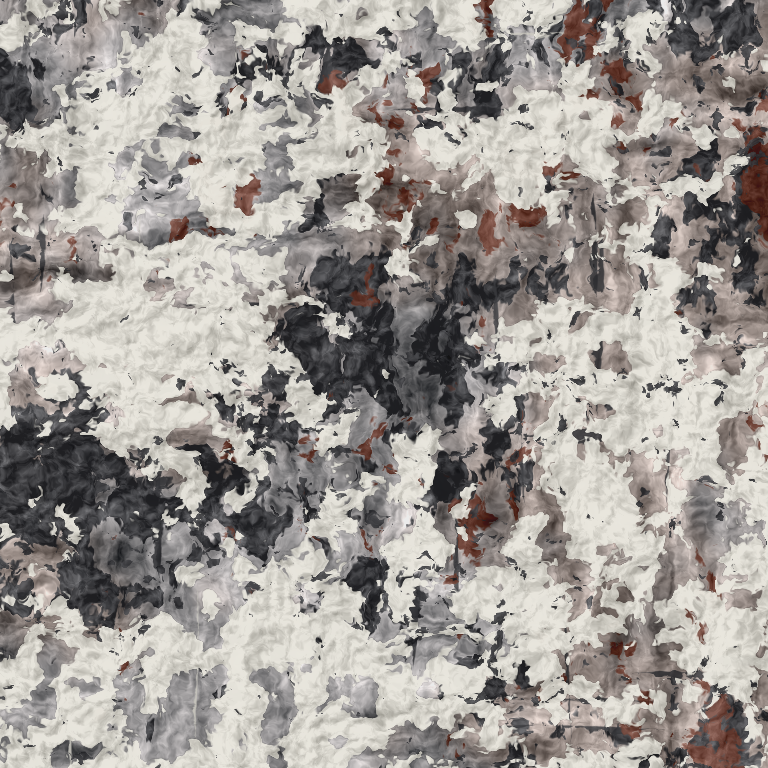
Write a WebGL 1 fragment shader that draws this texture.

```glsl
precision highp float;
// Abstract scraped paint: cream flakes, grey drags, dark patches and rust traces.
uniform vec2 u_resolution;

const vec3 CREAM = vec3(0.88, 0.87, 0.835);
const vec3 GREY = vec3(0.59, 0.57, 0.56);
const vec3 INK = vec3(0.125, 0.127, 0.14);
const vec3 RUST = vec3(0.39, 0.20, 0.15);

float hash(vec2 p) {
  vec3 q = fract(p.xyx * 0.1031);
  q += dot(q, q.yzx + 33.33);
  return fract((q.x + q.y) * q.z);
}

float noise(vec2 p) {
  vec2 cell = floor(p);
  vec2 f = fract(p);
  f = f * f * (3.0 - 2.0 * f);
  float low = mix(hash(cell), hash(cell + vec2(1.0, 0.0)), f.x);
  float high = mix(hash(cell + vec2(0.0, 1.0)), hash(cell + 1.0), f.x);
  return mix(low, high, f.y);
}

// Layered noise centred on zero.
float fbm(vec2 p) {
  float sum = 0.0;
  float weight = 0.46;
  for (int i = 0; i < 4; i++) {
    sum += weight * (noise(p) - 0.5);
    p = p * 2.07 + vec2(19.7, 7.3);
    weight *= 0.6;
  }
  return sum;
}

// Coverage of a field above a level, with a soft rim.
float cover(float field, float level, float rim) {
  return smoothstep(level - rim, level + rim, field);
}

// Ragged, tapered knife mark along x, centred on the origin.
float knifeMark(vec2 p, float halfLength, float halfWidth, float rag) {
  float along = p.x / halfLength;
  float taper = max(1.0 - along * along, 0.0);
  float rim = halfWidth * taper * (0.75 + 4.5 * rag) - abs(p.y + rag * 0.012);
  return smoothstep(-0.0008, 0.0016, rim) * step(abs(along), 1.0);
}

void main() {
  vec2 p = gl_FragCoord.xy / min(u_resolution.x, u_resolution.y);
  vec2 warp = vec2(fbm(p * 21.0 + 3.1), fbm(p * 21.0 + 41.7));
  vec2 q = p + warp * 0.035;

  // Dragged paint, upright in some regions and level in others.
  float upright = fbm(vec2(q.x * 38.0, p.y * 6.0) + 11.0);
  float level = fbm(vec2(p.x * 7.0, q.y * 42.0) + 63.0);
  float turn = cover(fbm(p * 3.2 + 27.0) + 0.12 * (p.y - 0.45), 0.0, 0.07);
  float drag = mix(level, upright, turn);

  // Broad clusters and fine raised grain.
  float lightCluster = fbm(p * 6.0 + 81.0);
  float darkCluster = fbm(q * vec2(4.6, 5.4) + 134.0);
  float speckle = fbm(q * 44.0 + 52.0);
  vec2 grainPoint = q * 62.0 + 9.0;
  float relief = fbm(grainPoint) - fbm(grainPoint + vec2(0.3, -0.35));
  float rightSide = smoothstep(0.35, 0.9, p.x + 0.25 * p.y - 0.1);

  // Grey ground.
  float tone = 0.59 + 1.0 * drag + 0.35 * lightCluster + 0.3 * speckle + 0.35 * relief;
  vec3 warmth = mix(vec3(-0.012, 0.0, 0.014), vec3(0.026, -0.004, -0.018),
                    cover(fbm(p * 4.0 + 17.0) + 0.15 * rightSide, 0.08, 0.13));
  vec3 color = tone * GREY / 0.575 + warmth;

  // Dark scraped patches.
  float darkField = 1.15 * darkCluster + 0.75 * fbm(q * vec2(36.0, 23.0) + 7.0)
                  + 0.5 * drag - 0.05 * rightSide;
  float darkMask = cover(darkField, 0.1, 0.026);
  float sheen = max(0.07 + 0.55 * drag + 0.5 * relief + 0.3 * speckle, -0.02);
  color = mix(color, INK + sheen, darkMask * 0.96);

  // Knife marks: dark bars, grey scratches and pale ridges.
  for (int i = 0; i < 30; i++) {
    float id = float(i);
    vec2 centre = vec2(hash(vec2(id, 3.0)), hash(vec2(id, 8.0)));
    float pick = hash(vec2(id, 15.0));
    vec2 local = p - centre;
    local = hash(vec2(id, 21.0)) < 0.6 ? local.yx : local;
    local.y += local.x * (hash(vec2(id, 33.0)) - 0.5) * 0.1;
    float halfWidth = mix(0.002, 0.009, pick * pick * pick);
    float halfLength = mix(0.05, 0.13, hash(vec2(id, 29.0)));
    float mark = knifeMark(local, halfLength, halfWidth, 0.6 * speckle + 0.7 * warp.x);
    vec3 paint = pick > 0.4 ? INK + 0.08 + 0.4 * drag : CREAM - 0.08;
    color = mix(color, paint, mark * 0.85);
  }

  // Rust traces, mostly on the right.
  float rustField = fbm(vec2(q.x * 13.0, q.y * 7.0) + 93.0) + 0.6 * speckle
                  + 0.14 * rightSide;
  color = mix(color, RUST + 0.5 * drag + 0.3 * relief, 0.85 * cover(rustField, 0.32, 0.03));

  // Cream flakes on top, with raised and shaded rims.
  float flakeField = fbm(q * vec2(25.0, 28.0) + 201.0) + 0.6 * lightCluster
                   - 0.65 * darkCluster + 0.35 * drag;
  float flakeMask = cover(flakeField, 0.065, 0.02);
  float rimShade = cover(flakeField, 0.035, 0.03) * (1.0 - flakeMask);
  color *= 1.0 - 0.16 * rimShade;
  vec3 flake = CREAM - 0.03 + 0.28 * drag + 0.45 * relief;
  color = mix(color, min(flake, CREAM + 0.03), flakeMask * 0.97);

  // Small dark chips where the top coat broke away.
  float chipField = fbm(q * vec2(48.0, 56.0) + 310.0) + 0.45 * darkCluster;
  color = mix(color, INK + 0.09 + 0.4 * relief, 0.9 * cover(chipField, 0.215, 0.025));

  gl_FragColor = vec4(clamp(color, 0.08, 0.92), 1.0);
}
```
